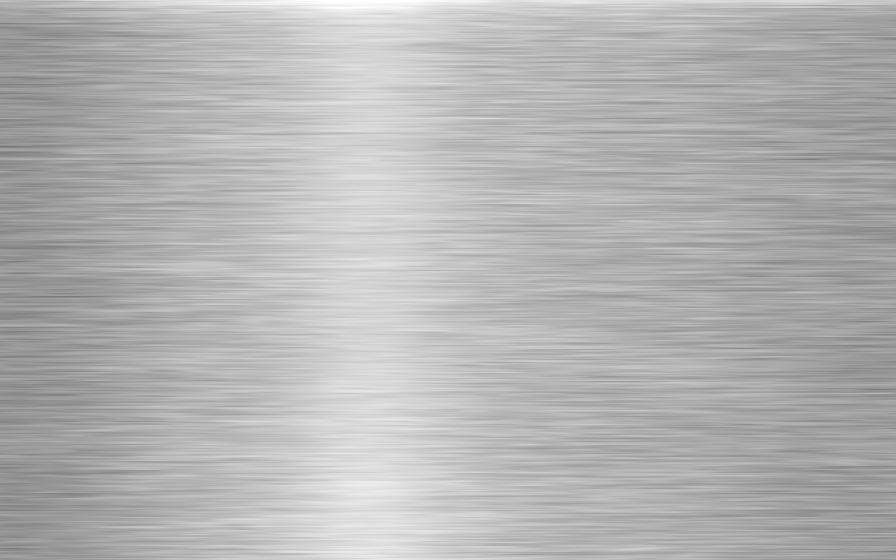
This texture is drawn by a WebGL 1 fragment shader. Its source:

```glsl
precision highp float;
// Brushed steel: fine horizontal grain under a soft vertical highlight.
// Grain is layered noise, stretched along x, with each row shifted at random;
// broad gradients shade the edges, the highlight and the bright upper rim.
uniform vec2 u_resolution;

float hash(vec2 p) {
  vec3 q = fract(vec3(p.xyx) * vec3(0.1031, 0.1030, 0.0973));
  q += dot(q, q.yzx + 33.33);
  return fract((q.x + q.y) * q.z);
}

// One hairline: smooth noise along x, offset so rows do not line up.
float hairline(float x, float row, float seed) {
  x += 60.0 * hash(vec2(row, seed + 7.0));
  float cell = floor(x);
  float key = row + seed * 37.0;
  return mix(hash(vec2(cell, key)), hash(vec2(cell + 1.0, key)),
             smoothstep(0.0, 1.0, x - cell));
}

// Signed grain; scale gives streaks across the width and rows in the height.
float grain(vec2 uv, vec2 scale, float seed) {
  vec2 p = uv * scale;
  float row = floor(p.y);
  return mix(hairline(p.x, row, seed), hairline(p.x, row + 1.0, seed),
             smoothstep(0.0, 1.0, p.y - row)) - 0.5;
}

float bell(float x, float width) {
  return exp(-x * x / (width * width));
}

void main() {
  vec2 uv = gl_FragCoord.xy / u_resolution;
  float fromHighlight = uv.x - 0.41;
  float core = bell(fromHighlight, 0.085);

  // Broad light and shade
  float shade = 0.688 + 0.075 * core + 0.07 * bell(fromHighlight, 0.2);
  shade -= 0.105 * smoothstep(0.25, 0.0, uv.x);
  shade -= 0.075 * smoothstep(0.7, 1.0, uv.x);
  shade += 0.06 * smoothstep(0.4, 0.0, uv.y) * bell(fromHighlight, 0.12);
  shade += 0.18 * exp((uv.y - 1.0) / 0.025);

  // Grain: mostly hairlines, with faint wider bands
  float streaks = 0.10 * grain(uv, vec2(9.0, 383.0), 1.0);
  streaks += 0.08 * grain(uv, vec2(32.0, 421.0), 2.0);
  streaks += 0.045 * grain(uv, vec2(13.0, 181.0), 3.0);
  streaks += 0.03 * grain(uv, vec2(5.0, 67.0), 4.0);

  // Sparse bright and dark scratches
  float scratch = grain(uv, vec2(11.0, 397.0), 5.0);
  streaks += 0.05 * smoothstep(0.25, 0.48, scratch);
  streaks -= 0.06 * smoothstep(-0.25, -0.48, scratch);

  shade += streaks * (1.0 - 0.35 * core);
  gl_FragColor = vec4(vec3(clamp(shade, 0.0, 1.0)), 1.0);
}
```
